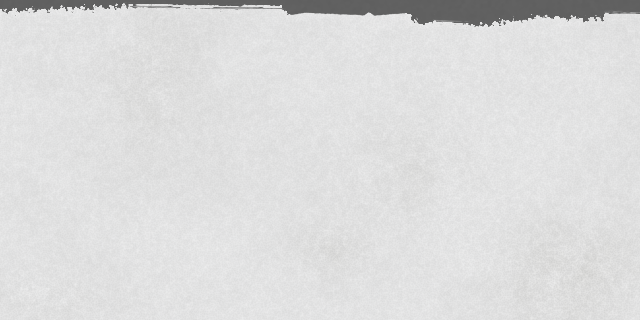
A Shadertoy shader for this texture:

```glsl
#define PAINT_GREY vec3(0.378)
#define PAPER_LIGHT vec3(0.886, 0.887, 0.888)
#define PAPER_WARM vec3(0.815, 0.812, 0.800)
#define GRAIN_SCALE 165.0
#define GRAIN_AMOUNT 0.055
#define MOTTLE_AMOUNT 0.055
#define TEAR_AMOUNT 0.024
#define STREAK_AMOUNT 0.026

vec3 hash3(vec2 cell) {
    vec3 q = fract(cell.xyx * vec3(0.1031, 0.1030, 0.0973));
    q += dot(q, q.yxz + 33.33);
    return fract((q.xxy + q.yzz) * q.zyx);
}

// x: distance to the nearest point, y: smoothly blended random cell value
vec2 cellular(vec2 p) {
    vec2 cell = floor(p), f = p - cell;
    float nearest = 4.0, total = 0.0, weightSum = 0.0;
    for (int j = -1; j <= 1; j++) {
        for (int i = -1; i <= 1; i++) {
            vec2 offset = vec2(i, j);
            vec3 h = hash3(cell + offset + 71.0);
            vec2 d = offset + h.xy - f;
            float d2 = dot(d, d), weight = exp(-5.0 * d2);
            nearest = min(nearest, d2);
            total += weight * h.z;
            weightSum += weight;
        }
    }
    return vec2(sqrt(nearest), total / weightSum);
}

float ramp(float a, float b, float x) {
    return clamp((x - a) / (b - a), 0.0, 1.0);
}

float window(float a, float b, float soft, float x) {
    return ramp(a - soft, a + soft, x) - ramp(b - soft, b + soft, x);
}

// Depth of the painted strip below the top border
float paintDepth(float x) {
    float d = 0.036 - 0.016 * ramp(0.0, 0.40, x);
    d += 0.006 * ramp(0.45, 0.88, x);
    d += 0.022 * ramp(0.880, 0.900, x) - 0.008 * ramp(0.90, 0.95, x);
    d += 0.009 * ramp(0.95, 1.17, x) - 0.008 * ramp(1.17, 1.27, x);
    d += 0.034 * ramp(1.27, 1.31, x) - 0.009 * ramp(1.34, 1.36, x);
    d += 0.016 * ramp(1.37, 1.48, x) - 0.029 * ramp(1.49, 1.69, x);
    d += 0.006 * ramp(1.69, 1.80, x) - 0.017 * ramp(1.883, 1.892, x);
    return d - 0.009 * window(1.145, 1.163, 0.006, x);
}

// Broad soft stains placed on the sheet
float stain(vec2 p, vec2 centre, vec2 size) {
    vec2 d = (p - centre) / size;
    return exp(-dot(d, d));
}

vec3 paper(vec2 p) {
    float clouds = 0.0, amplitude = 0.5, scale = 3.0;
    for (int k = 0; k < 4; k++) {
        clouds += amplitude * (cellular(p * scale + float(k) * 17.0).y - 0.5);
        amplitude *= 0.7;
        scale *= 2.7;
    }
    float stains = 0.8 * stain(p, vec2(1.78, 0.15), vec2(0.22, 0.16))
                 + 0.5 * stain(p, vec2(1.03, 0.22), vec2(0.12, 0.08))
                 + 0.4 * stain(p, vec2(0.46, 0.76), vec2(0.16, 0.20))
                 + 0.4 * stain(p, vec2(1.30, 0.46), vec2(0.20, 0.15))
                 + 0.4 * stain(p, vec2(0.15, 0.06), vec2(0.20, 0.08));
    float warmth = clamp(stains * (0.35 + 0.9 * clouds) + 0.18 * clouds, 0.0, 1.0);
    vec3 col = mix(PAPER_LIGHT, PAPER_WARM, warmth);
    col -= MOTTLE_AMOUNT * clouds * 0.5;

    // Fine pits and fibres
    float grain = cellular(p * GRAIN_SCALE).x - 0.46;
    grain += 0.6 * (cellular(p * GRAIN_SCALE * 0.55 + 9.0).y - 0.5);
    return col + GRAIN_AMOUNT * grain * (0.75 + 0.5 * stains);
}

void mainImage(out vec4 fragColor, in vec2 fragCoord) {
    vec2 p = fragCoord / iResolution.y;
    float pixel = 1.0 / iResolution.y;
    float x = p.x, top = 1.0 - p.y;
    vec3 col = paper(p);

    // Zones of smooth, dry brushed and torn paint
    float smoothZone = window(0.90, 1.27, 0.01, x);
    float dryZone = window(0.40, 0.875, 0.03, x) + window(1.36, 1.46, 0.01, x)
                  + ramp(1.888, 1.892, x);
    float tornZone = 1.0 - max(0.92 * smoothZone, 0.75 * dryZone);

    float ragged = cellular(p * vec2(62.0, 48.0)).x - 0.46;
    ragged += 0.6 * (cellular(p * 125.0 + 5.0).x - 0.46);
    float streak = cellular(vec2(x * 9.0, p.y * 210.0 + x * 5.0)).y - 0.5;
    float depth = paintDepth(x) + TEAR_AMOUNT * tornZone * ragged;
    float edge = depth - top + STREAK_AMOUNT * dryZone * streak;

    // Pale lip below the torn border, then the paint itself
    col += 0.012 * smoothstep(-0.030, 0.0, edge);
    float coverage = smoothstep(-0.7 * pixel, 0.7 * pixel, edge);
    float scuff = dryZone * smoothstep(0.05, 0.3, streak + 0.1 * ragged)
                * (1.0 - smoothstep(0.006, 0.018, edge));
    vec3 paint = PAINT_GREY + 0.012 * (cellular(p * 90.0).y - 0.5);
    col = mix(col, paint, coverage * (1.0 - 0.55 * scuff));
    fragColor = vec4(clamp(col, 0.0, 1.0), 1.0);
}
```
